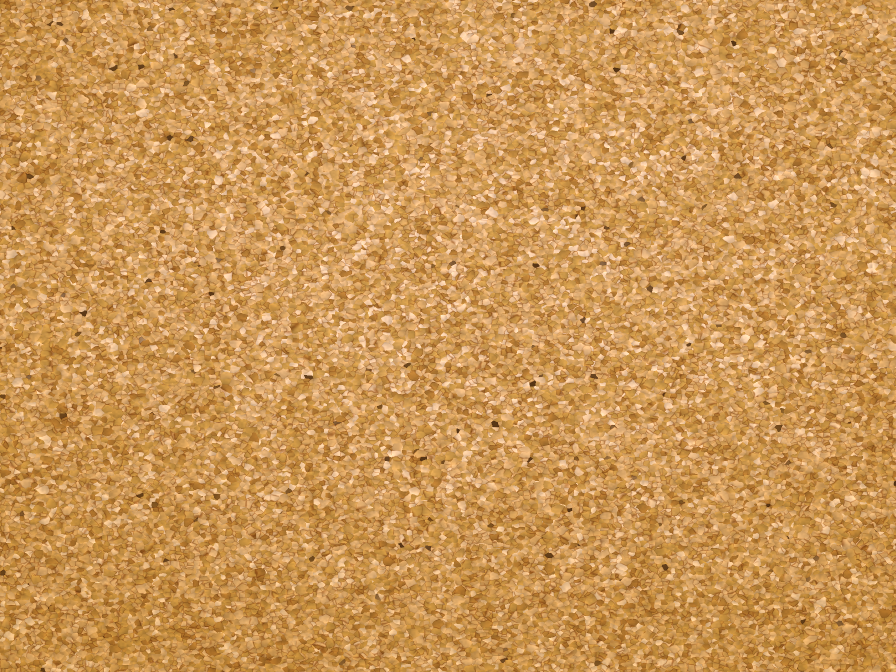
A Shadertoy shader for this texture:

```glsl
const float GRAIN_ROWS = 156.0;     // small grains per canvas height
const float CHIP_ROWS = 100.0;      // larger chips per canvas height
const vec2 GRAIN_ASPECT = vec2(0.84, 1.10);
const float CHIP_SHARE = 0.16;
const float DARK_SHARE = 0.005;
const float SIZE_SPREAD = 0.34;
const float SEAM_WIDTH = 0.26;
const float SEAM_DEPTH = 0.80;
const float FACET_DEPTH = 0.16;
const float CLUSTERING = 0.09;
const float CONTRAST = 0.94;
const vec3 EXPOSURE = vec3(1.03, 1.06, 1.12);
const int SAMPLES = 2;              // antialiasing samples per axis

const vec3 DEEP = vec3(0.66, 0.43, 0.16);
const vec3 OCHRE = vec3(0.76, 0.55, 0.24);
const vec3 TAN = vec3(0.81, 0.60, 0.34);
const vec3 PALE = vec3(0.86, 0.66, 0.43);
const vec3 CREAM = vec3(0.93, 0.76, 0.58);
const vec3 BARK = vec3(0.32, 0.19, 0.07);
const vec3 SEAM_TINT = vec3(0.72, 0.56, 0.38);
const vec3 MEAN_CORK = vec3(0.80, 0.594, 0.337);
const vec3 EDGE_LIGHT = vec3(0.95, 0.91, 0.78);
const vec3 CENTRE_LIGHT = vec3(1.03, 1.03, 1.07);
const vec2 LIGHT_CENTRE = vec2(0.55, 0.66);

struct Grain {
    vec3 id;       // random values of the grain
    vec2 offset;   // position relative to its centre
    float gap;     // closeness to the neighbour, 0 on the seam
};

vec3 hash3(vec2 p) {
    vec3 q = fract(p.xyx * vec3(0.1031, 0.1030, 0.0973));
    q += dot(q, q.yxz + 33.33);
    return fract((q.xxy + q.yzz) * q.zyx);
}

float noise(vec2 p) {
    vec2 i = floor(p), f = fract(p);
    f = f * f * (3.0 - 2.0 * f);
    return mix(mix(hash3(i).x, hash3(i + vec2(1, 0)).x, f.x),
               mix(hash3(i + vec2(0, 1)).x, hash3(i + vec2(1, 1)).x, f.x), f.y);
}

// Weighted cells give straight-sided grains of uneven size
Grain findGrain(vec2 p, float seed) {
    vec2 cell = floor(p);
    Grain g = Grain(vec3(0), vec2(0), 0.0);
    float nearest = 9.0, second = 9.0;
    for (int y = -1; y <= 1; y++)
    for (int x = -1; x <= 1; x++) {
        vec2 c = cell + vec2(x, y);
        vec3 h = hash3(c + seed);
        vec2 r = p - c - h.xy;
        float d = dot(r, r) - SIZE_SPREAD * h.z;
        if (d < nearest) {
            second = nearest;
            nearest = d;
            g.id = hash3(c + seed + 171.3);
            g.offset = r;
        } else {
            second = min(second, d);
        }
    }
    g.gap = second - nearest;
    return g;
}

vec3 corkTone(float t) {
    vec3 c = mix(DEEP, OCHRE, smoothstep(0.02, 0.20, t));
    c = mix(c, TAN, smoothstep(0.26, 0.54, t));
    c = mix(c, PALE, smoothstep(0.60, 0.80, t));
    return mix(c, CREAM, smoothstep(0.86, 0.97, t));
}

vec3 cork(vec2 p) {
    vec2 warp = vec2(noise(p * 190.0), noise(p * 190.0 + 57.0)) - 0.5;
    vec2 q = p * GRAIN_ASPECT + warp * 0.003;

    // Chips replace some of the small grains
    Grain g = findGrain(q * GRAIN_ROWS, 11.0);
    Grain chip = findGrain(q * CHIP_ROWS, 307.0);
    bool isChip = chip.id.z < CHIP_SHARE;
    if (isChip) g = chip;

    // Grain colour with gentle clusters
    float cluster = noise(p * 24.0) + noise(p * 55.0 + 31.0) - 1.0;
    vec3 col = corkTone(clamp(g.id.x + CLUSTERING * cluster, 0.0, 1.0));
    col = MEAN_CORK + (col - MEAN_CORK) * CONTRAST;

    // Tilted facets and fine fibres
    float angle = 6.2832 * g.id.y;
    col *= 1.0 + FACET_DEPTH * dot(g.offset, vec2(cos(angle), sin(angle)));
    col *= 0.95 + 0.10 * noise(p * vec2(300.0, 380.0));

    // Dark bark flecks
    if (!isChip && g.id.z < DARK_SHARE) col = mix(BARK, col, 0.5 * g.id.y);

    // Broken shadow lines between grains
    float seam = 1.0 - smoothstep(0.0, SEAM_WIDTH, g.gap);
    float depth = SEAM_DEPTH * smoothstep(0.15, 0.85, noise(p * 120.0 + 83.0));
    return mix(col, col * SEAM_TINT, seam * depth);
}

void mainImage(out vec4 fragColor, in vec2 fragCoord) {
    vec3 col = vec3(0);
    for (int y = 0; y < SAMPLES; y++)
    for (int x = 0; x < SAMPLES; x++) {
        vec2 jitter = (vec2(x, y) + 0.5) / float(SAMPLES) - 0.5;
        col += cork((fragCoord + jitter) / iResolution.y);
    }
    col *= EXPOSURE / float(SAMPLES * SAMPLES);

    // Soft light, falling off to the lower corners
    vec2 uv = fragCoord / iResolution.xy;
    float reach = length((uv - LIGHT_CENTRE) * vec2(0.9, 1.1));
    col *= mix(CENTRE_LIGHT, EDGE_LIGHT, smoothstep(0.1, 0.95, reach));
    fragColor = vec4(clamp(col, 0.0, 1.0), 1.0);
}
```
